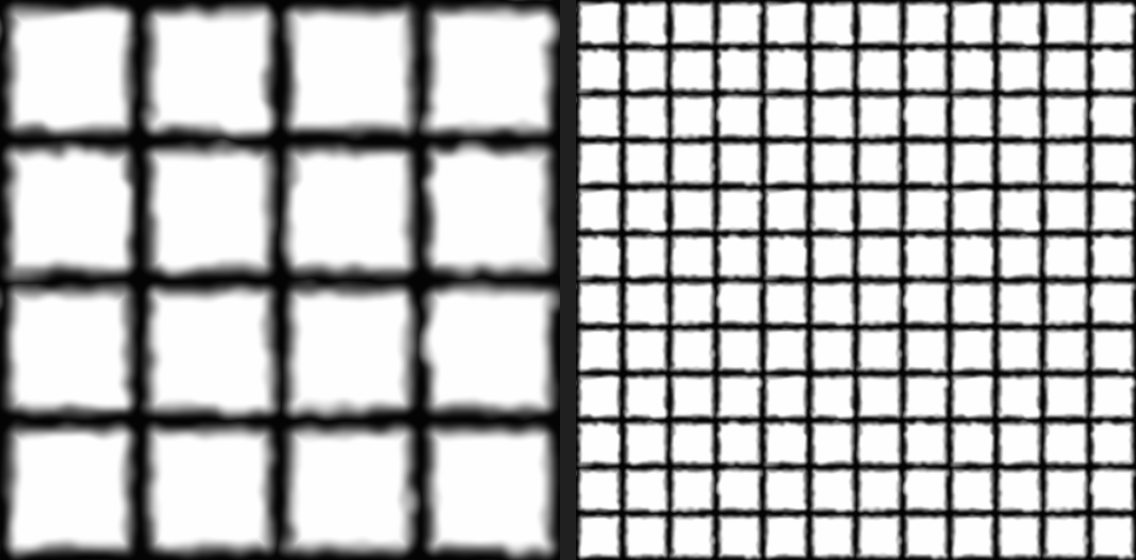
Left, the tile; right, the same tile 3 across and 3 down.
This pattern is drawn by a Shadertoy shader. Its source:

```glsl
const float TILES = 4.0;
const float HALF_SIZE = 0.42;
const float CORNER_RADIUS = 0.045;
const float EDGE_BLUR = 0.085;
const float ROUGHNESS = 0.04;
const float BULGE = 0.055;
const vec3 GROUT_COLOUR = vec3(0.015);
const vec3 TILE_COLOUR = vec3(0.997);

float hash(vec2 p) {
    vec3 q = fract(p.xyx * 0.1031);
    q += dot(q, q.yzx + 33.33);
    return fract((q.x + q.y) * q.z);
}

float valueNoise(vec2 p) {
    vec2 cell = floor(p);
    vec2 f = fract(p);
    f = f * f * (3.0 - 2.0 * f);
    float low = mix(hash(cell), hash(cell + vec2(1.0, 0.0)), f.x);
    float high = mix(hash(cell + vec2(0.0, 1.0)), hash(cell + vec2(1.0)), f.x);
    return mix(low, high, f.y);
}

float roundedBox(vec2 p, float halfSize, float radius) {
    vec2 q = abs(p) - halfSize + radius;
    return length(max(q, 0.0)) + min(max(q.x, q.y), 0.0) - radius;
}

// Coverage of one worn tile, with p measured from its centre
float tileCoverage(vec2 p, vec2 id, float blur) {
    vec2 seed = 20.0 + 60.0 * vec2(hash(id + 3.7), hash(id + 41.3));
    float ripple = valueNoise(p * 8.0 + seed) - 0.5;
    float swell = smoothstep(0.65, 1.0, valueNoise(p * 3.0 + seed.yx + 90.0));
    float d = roundedBox(p, HALF_SIZE, CORNER_RADIUS);
    d -= ROUGHNESS * ripple + BULGE * swell;
    return 1.0 - smoothstep(-blur, blur, d);
}

// Union of the nearby tiles; wrapped ids keep the borders seamless
float tileGrid(vec2 p, float count, float blur) {
    vec2 cell = floor(p);
    float coverage = 0.0;
    for (int y = -1; y <= 1; y++) {
        for (int x = -1; x <= 1; x++) {
            vec2 id = cell + vec2(x, y);
            coverage = max(coverage, tileCoverage(p - id - 0.5, mod(id, count), blur));
        }
    }
    return coverage;
}

void mainImage(out vec4 fragColor, in vec2 fragCoord) {
    vec2 uv = fragCoord / iResolution.xy;
    float coverage = tileGrid(uv * TILES, TILES, EDGE_BLUR);
    fragColor = vec4(mix(GROUT_COLOUR, TILE_COLOUR, coverage), 1.0);
}
```
